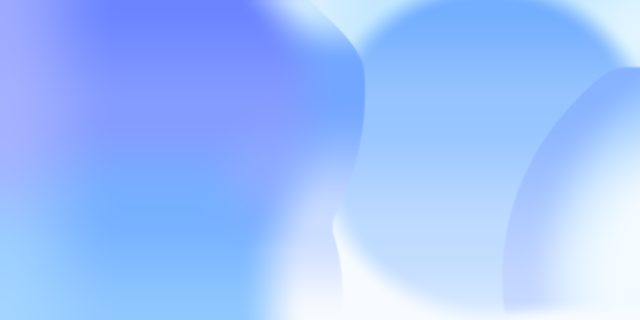
Reproduce this background procedurally as a Shadertoy shader.

```glsl
#define DISC_CENTER vec2(1.523, 0.53)
#define DISC_RADIUS 0.512
#define DISC_BLUR 0.05
#define EDGE_BLUR 0.006
#define LEFT_BLUR 0.11
#define WAIST_BULGE 0.614
#define ARC_LEFT 1.570
#define ARC_TOP 0.79
#define GLOW_CENTER vec2(2.1, 0.15)

// Four-stop vertical gradient; h holds the two inner stop heights
vec3 ramp(float y, vec2 h, vec3 low, vec3 midLow, vec3 midHigh, vec3 high) {
    vec3 c = mix(low, midLow, smoothstep(0.0, h.x, y));
    c = mix(c, midHigh, smoothstep(h.x, h.y, y));
    return mix(c, high, smoothstep(h.y, 1.0, y));
}

float softMin(float a, float b, float k) {
    float h = max(k - abs(a - b), 0.0) / k;
    return min(a, b) - 0.25 * h * h * k;
}

// Soft round spot: 1 at its center, 0 beyond the radius
float spot(vec2 p, vec2 center, float radius) {
    return 1.0 - smoothstep(0.0, radius, length(p - center));
}

// Right outline of the middle band: a bulge, a slanted top and a lower swell
float waistEdge(float y) {
    float bulge = 1.141 - WAIST_BULGE * (y - 0.714) * (y - 0.714);
    float slant = 1.969 - y;
    float swell = 1.070 - 0.85 * (y - 0.089) * (y - 0.089);
    return -softMin(-softMin(bulge, slant, 0.06), -swell, 0.025);
}

// Left outline of the right-hand arc
float arcEdge(float y) {
    float d = (y - 0.128) * (y - 0.128);
    return ARC_LEFT + 0.614 * d + 0.396 * d * d;
}

// Blurred right limit of the violet field
float fieldEdge(float y) {
    float d = y - 0.71;
    return max(0.96 - d * d * (d > 0.0 ? 1.4 : 0.45), 0.85);
}

vec3 backdrop(vec2 p) {
    vec3 c = mix(vec3(0.97, 0.985, 1.0), vec3(0.77, 0.91, 1.0), smoothstep(0.1, 0.8, p.y));
    c = mix(c, vec3(0.90, 0.95, 1.0), 0.7 * spot(p, vec2(0.92, 0.98), 0.28));
    return mix(c, vec3(0.88, 0.96, 1.0), spot(p, vec2(2.0, 0.90), 0.3));
}

vec3 discColor(float y) {
    return ramp(y, vec2(0.25, 0.65), vec3(0.84, 0.91, 1.0), vec3(0.75, 0.86, 1.0),
                vec3(0.59, 0.77, 1.0), vec3(0.45, 0.68, 1.0));
}

vec3 waistColor(float y) {
    vec3 c = ramp(y, vec2(0.28, 0.70), vec3(0.97, 0.98, 1.0), vec3(0.80, 0.87, 1.0),
                  vec3(0.45, 0.65, 1.0), vec3(0.46, 0.67, 1.0));
    return mix(c, vec3(0.80, 0.91, 1.0), smoothstep(0.80, 0.99, y));
}

vec3 fieldColor(vec2 p) {
    vec3 c = ramp(p.y, vec2(0.35, 0.65), vec3(0.56, 0.78, 1.0), vec3(0.46, 0.69, 1.0),
                  vec3(0.52, 0.61, 1.0), vec3(0.42, 0.52, 1.0));
    // Lavender at the left side and along the inner right side
    vec3 pale = mix(vec3(0.68, 0.86, 1.0), vec3(0.71, 0.74, 1.0), smoothstep(0.2, 0.5, p.y));
    c = mix(c, pale, 0.65 * (1.0 - smoothstep(0.0, 0.38, p.x)));
    return mix(c, vec3(0.60, 0.67, 1.0), 0.6 * spot(p, vec2(0.86, 0.45), 0.26));
}

vec3 arcColor(vec2 p, float inset) {
    vec3 rim = mix(vec3(0.78, 0.85, 1.0), vec3(0.53, 0.70, 1.0), smoothstep(0.0, 0.75, p.y));
    vec3 inner = mix(vec3(0.82, 0.91, 1.0), vec3(0.57, 0.77, 1.0), smoothstep(0.1, 0.65, p.y));
    vec3 c = mix(rim, inner, smoothstep(0.08, 0.26, inset));
    float glow = length((p - GLOW_CENTER) * vec2(1.0, 0.75));
    return mix(c, vec3(0.95, 0.985, 1.0), 1.0 - smoothstep(0.15, 0.48, glow));
}

void mainImage(out vec4 fragColor, in vec2 fragCoord) {
    // Canvas spans 0..2 by 0..1
    vec2 p = fragCoord / iResolution.xy * vec2(2.0, 1.0);
    vec3 col = backdrop(p);

    // Large soft disc
    float disc = length(p - DISC_CENTER) - DISC_RADIUS;
    col = mix(col, discColor(p.y), 1.0 - smoothstep(-DISC_BLUR, DISC_BLUR, disc));

    // Arc on the right, fading into white at its foot
    float inset = p.x - arcEdge(p.y);
    float arc = softMin(inset, ARC_TOP - p.y, 0.04);
    float arcMask = smoothstep(-EDGE_BLUR, EDGE_BLUR, arc) * smoothstep(0.0, 0.07, p.y);
    col = mix(col, arcColor(p, inset), arcMask);

    // Middle band with a crisp right outline
    float waist = p.x - waistEdge(p.y);
    float waistMask = 1.0 - smoothstep(-EDGE_BLUR, EDGE_BLUR, waist);
    col = mix(col, waistColor(p.y), waistMask);

    // Violet field on the left
    float field = p.x - fieldEdge(p.y);
    col = mix(col, fieldColor(p), 1.0 - smoothstep(-LEFT_BLUR, LEFT_BLUR, field));

    fragColor = vec4(col, 1.0);
}
```
